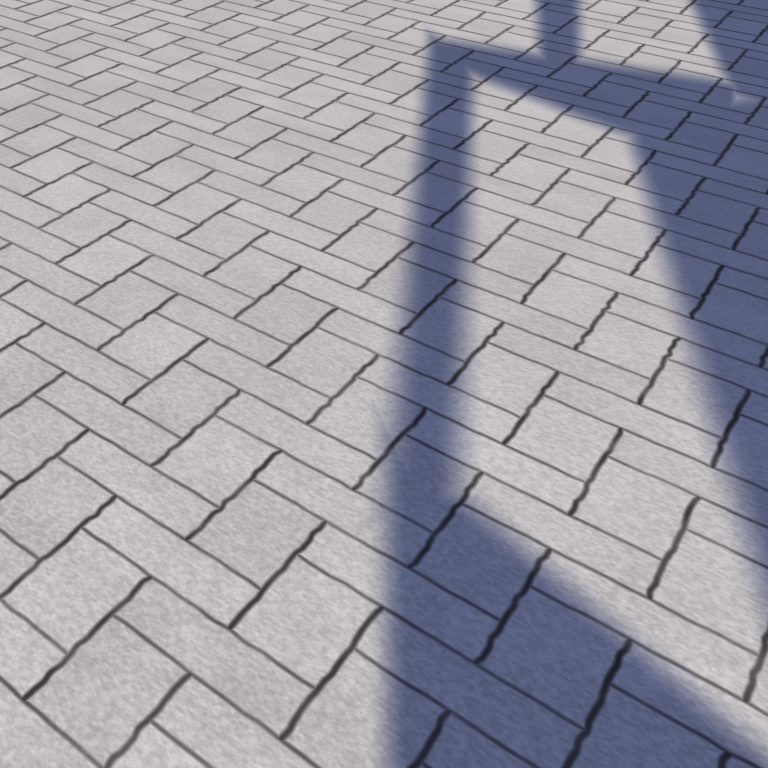
Give the GLSL for this texture, as a Shadertoy shader.

```glsl
// Herringbone paving in perspective, crossed by the soft blue shadow of a frame.
#define STONE vec3(0.755, 0.738, 0.745)
#define JOINT vec3(0.25, 0.24, 0.25)
#define SHADE_TINT vec3(0.45, 0.50, 0.66)
#define JOINT_HALF_WIDTH vec2(0.030, 0.036)
#define JOINT_DEPTH vec2(0.92, 0.68)
#define GRAIN 0.17
#define BRICK_VARIATION 0.045
#define PENUMBRA_FAR 0.014
#define PENUMBRA_NEAR 0.036

float hash(vec2 p) {
    vec3 q = fract(p.xyx * vec3(0.1031, 0.1030, 0.0973));
    q += dot(q, q.yzx + 33.33);
    return fract((q.x + q.y) * q.z);
}

float noise(vec2 p) {
    vec2 i = floor(p), f = fract(p);
    f = f * f * (3.0 - 2.0 * f);
    return mix(mix(hash(i), hash(i + vec2(1, 0)), f.x),
               mix(hash(i + vec2(0, 1)), hash(i + vec2(1, 1)), f.x), f.y);
}

// Screen (y down) to ground: the columns hold both ground axes and the origin.
vec2 groundPoint(vec2 p) {
    mat3 camera = mat3(0.1223, 0.00534, -0.015,
                       0.0247, 0.0362, -0.083,
                       0.3646, 0.5859, 1.0);
    vec3 h = inverse(camera) * vec3(p, 1.0);
    vec2 d = h.xy / h.z;
    return vec2(d.x + d.y, d.y - d.x);
}

// Distance to the brick's sides on each axis (xy) and the brick's origin (zw).
vec4 herringbone(vec2 g) {
    vec2 cell = floor(g), local = fract(g), size;
    float k = mod(cell.x - cell.y, 4.0);
    vec2 halfStep = vec2(0);
    if (k < 1.5) {
        size = vec2(2, 1);
        if (k > 0.5) halfStep.x = 1.0;
    } else {
        size = vec2(1, 2);
        if (k < 2.5) halfStep.y = 1.0;
    }
    local += halfStep;
    return vec4(min(local, size - local), cell - halfStep);
}

float side(vec2 p, vec2 a, vec2 b) {
    vec2 n = normalize(b - a);
    return dot(p - a, vec2(-n.y, n.x));
}

// Soft convex quad; corners run top left, bottom left, bottom right, top right.
float softQuad(vec2 p, vec2 a, vec2 b, vec2 c, vec2 d, float blur) {
    float dist = max(max(side(p, a, b), side(p, b, c)),
                     max(side(p, c, d), side(p, d, a)));
    return 1.0 - smoothstep(-blur, blur, dist);
}

float frameShadow(vec2 p) {
    float blur = mix(PENUMBRA_FAR, PENUMBRA_NEAR, smoothstep(0.0, 0.65, p.y));
    float pole = softQuad(p, vec2(0.560, 0.045), vec2(0.500, 0.67),
                          vec2(0.594, 0.69), vec2(0.617, 0.07), blur);
    float base = softQuad(p, vec2(0.502, 0.56), vec2(0.505, 1.15),
                          vec2(1.15, 1.15), vec2(1.15, 1.114), blur * 0.8);
    float beam = softQuad(p, vec2(0.562, 0.05), vec2(0.562, 0.077),
                          vec2(0.96, 0.232), vec2(0.96, 0.108), 0.012);
    float post = softQuad(p, vec2(0.695, -0.1), vec2(0.703, 0.1),
                          vec2(0.756, 0.1), vec2(0.752, -0.1), 0.014);
    float panel = softQuad(p, vec2(0.810, 0.143), vec2(1.016, 0.846),
                           vec2(1.4, 0.85), vec2(1.4, 0.08), blur);
    float corner = softQuad(p, vec2(0.877, -0.05), vec2(0.955, 0.125),
                            vec2(1.4, 0.3), vec2(1.4, -0.05), 0.014);
    return max(max(max(pole, base), max(beam, post)), max(panel, corner));
}

void mainImage(out vec4 fragColor, in vec2 fragCoord) {
    vec2 p = fragCoord / iResolution.xy;
    p.y = 1.0 - p.y;
    vec2 g = groundPoint(p);
    vec2 footprint = fwidth(g);

    // Bricks with slightly worn edges
    vec2 wear = vec2(noise(g * 5.0), noise(g * 5.0 + 40.0)) - 0.5;
    vec4 brick = herringbone(g + wear * 0.035);
    vec2 soft = footprint * 0.9 + 0.014;
    vec2 gap = 1.0 - smoothstep(JOINT_HALF_WIDTH - soft, JOINT_HALF_WIDTH + soft, brick.xy);
    gap *= JOINT_DEPTH * (0.8 + 0.4 * noise(g * 2.3 + 9.0));
    float joint = clamp(max(gap.x, gap.y), 0.0, 1.0);

    // Stone tone, mottling and fine grain that fades with distance
    float detail = 1.0 / (1.0 + 2.0 * dot(footprint, footprint) * 100.0);
    float grain = 0.6 * noise(g * 17.0) + 0.4 * noise(g * 34.0 + 7.0) - 0.5;
    float tone = 1.0 + GRAIN * 1.5 * grain * detail;
    tone += BRICK_VARIATION * (hash(brick.zw + 60.0) - 0.5);
    tone += 0.05 * (noise(g * 1.3 + 20.0) - 0.5);
    vec3 color = mix(STONE * tone, JOINT, joint);

    // Cool light remains where the sun is blocked
    color *= mix(vec3(1), SHADE_TINT, frameShadow(p));
    fragColor = vec4(color, 1.0);
}
```
